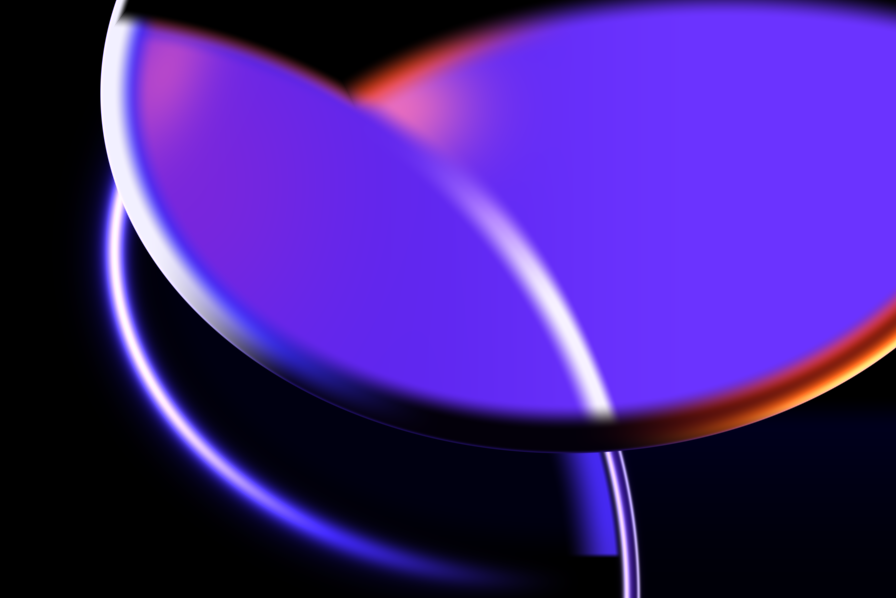
Reproduce this background procedurally as a WebGL 2 fragment shader.

```glsl
#version 300 es
precision highp float;

uniform vec2 u_resolution;
out vec4 fragColor;

// Approximate signed distance to an ellipse, negative inside
float ellipse(vec2 p, vec2 radii) {
    float k = length(p / radii);
    return k * (k - 1.0) / max(length(p / (radii * radii)), 1e-4);
}

float fade(float a, float b, float x) {
    return 1.0 - smoothstep(a, b, x);
}

float bell(float x, float width) {
    return exp(-x * x / (width * width));
}

// Dark backdrop with the glowing lower ring and thin stem
vec3 backdrop(vec2 p, float fold, float px) {
    float ring = ellipse(p - vec2(0.9375, 0.58), vec2(0.746, 0.553));
    float low = fade(0.28, 0.34, p.y);
    float inside = fade(-0.004, 0.004, fold);
    vec3 col = vec3(0.0, 0.0, 0.065) * smoothstep(0.03, 0.11, -ring) * inside;
    col += vec3(0.0, 0.0, 0.03 + 0.1 * smoothstep(0.0, 0.4, p.y)) * (1.0 - inside) * low * step(0.9, p.x);

    // Ring: wide blue halo, saturated body, white core
    float blue = fade(0.4, 0.98, p.x) * inside;
    col += vec3(0.06, 0.03, 0.45) * bell(ring - 0.006, 0.045) * blue * 0.5;
    col += vec3(0.27, 0.17, 0.95) * bell(ring, 0.021) * blue;
    col += vec3(0.8, 0.8, 0.75) * bell(ring, 0.012) * fade(0.22, 0.58, p.x);

    // Blue reflection beside the stem
    float patchMask = smoothstep(-0.125, -0.045, fold) * fade(-0.042, -0.03, fold);
    col += vec3(0.27, 0.16, 0.88) * patchMask * smoothstep(0.066, 0.076, p.y) * low;

    // Stem: two fine bright lines with a violet fringe
    float lines = bell(fold + 0.024, 0.004 + px) + 0.8 * bell(fold + 0.004, 0.0022 + 0.5 * px);
    col += (vec3(0.85, 0.8, 0.95) * lines + vec3(0.2, 0.08, 0.5) * bell(fold + 0.016, 0.012)) * low;
    return col;
}

// Violet body with warm tips and a white fold
vec3 body(vec2 p, float fold, float lobe) {
    vec3 col = mix(vec3(0.37, 0.15, 0.94), vec3(0.42, 0.2, 1.0), smoothstep(0.6, 1.2, p.x));
    col = mix(col, vec3(0.49, 0.15, 0.85), 0.85 * bell(length((p - vec2(0.31, 0.69)) * vec2(1.0, 0.8)), 0.25));
    vec2 q = p - vec2(0.275, 0.88);
    col = mix(col, vec3(0.76, 0.3, 0.78), 0.85 * bell(length(vec2(q.x - 0.3 * q.y, 0.55 * q.y)), 0.075));

    // Blue fringe along the upper left edge
    col = mix(col, vec3(0.2, 0.12, 0.85), smoothstep(-0.045, 0.0, fold) * fade(0.4, 0.65, p.x) * 0.7);

    // Warm tip of the right lobe
    float beyond = smoothstep(-0.03, 0.02, fold);
    col = mix(col, vec3(0.9, 0.42, 0.75), beyond * bell(length((p - vec2(0.66, 0.82)) * vec2(0.8, 1.0)), 0.1));
    float hot = smoothstep(-0.075, -0.015, lobe) * fade(0.64, 0.98, p.x);
    col = mix(col, vec3(0.97, 0.28, 0.12), beyond * hot);

    // Highlight brightening down the fold
    float t = fade(0.36, 0.83, p.y);
    float streak = smoothstep(-0.055, -0.014, fold) * fade(-0.008, mix(0.035, 0.014, t), fold);
    vec3 light = mix(vec3(0.66, 0.45, 1.0), vec3(0.97, 0.95, 1.0), smoothstep(0.2, 0.85, t));
    return mix(col, light, streak * smoothstep(0.0, 0.4, t));
}

// Disc rim: white on the left, dark below, fiery on the right
vec3 bevel(vec2 p, float depth, vec3 inner) {
    float left = fade(0.38, 0.74, p.x);
    float right = smoothstep(1.0, 1.42, p.x);
    vec3 col = vec3(0.012, 0.0, 0.04);
    col = mix(col, vec3(0.22, 0.17, 0.98), left * smoothstep(-0.01, 0.045, depth));
    col += vec3(0.22, 0.03, 0.0) * smoothstep(0.95, 1.2, p.x) * smoothstep(0.0, 0.03, depth);
    col += vec3(0.75, 0.2, 0.05) * right * bell(depth - 0.062, 0.024);
    col += vec3(1.0, 0.42, 0.04) * right * bell(depth - 0.008, 0.017);
    col += vec3(0.3, 0.5, 0.4) * smoothstep(1.2, 1.45, p.x) * bell(depth - 0.004, 0.008);
    col = mix(col, inner, smoothstep(0.038, 0.083, depth));
    float white = fade(0.25, 0.5, p.x) * fade(0.022, 0.06, depth);
    col = mix(col, vec3(0.95, 0.94, 1.0), white);
    return col + vec3(0.16, 0.08, 0.5) * bell(depth, 0.003) * 0.6;
}

void main() {
    vec2 p = gl_FragCoord.xy / u_resolution.y;
    float px = 1.0 / u_resolution.y;
    float fold = length(p - vec2(0.092, 0.0)) - 0.98;
    float lobe = ellipse(p - vec2(1.21, 0.61), vec2(0.793, 0.406));
    float disc = ellipse(p - vec2(0.947, 0.844), vec2(0.779, 0.602));

    // Soft union of both lobes, clipped by the disc
    float leftLobe = fade(-0.022, 0.012, fold);
    float rightLobe = fade(-0.045, 0.016, lobe);
    float lower = fade(0.5, 0.6, p.y);
    float cover = max(max(leftLobe, rightLobe), lower);
    cover = max(cover, fade(0.008, 0.022, -disc) * fade(0.2, 0.26, p.x));

    vec3 glass = bevel(p, -disc, body(p, fold, lobe)) * cover;
    vec3 col = mix(backdrop(p, fold, px), glass, fade(-px, px, disc));
    fragColor = vec4(clamp(col, 0.0, 1.0), 1.0);
}
```
